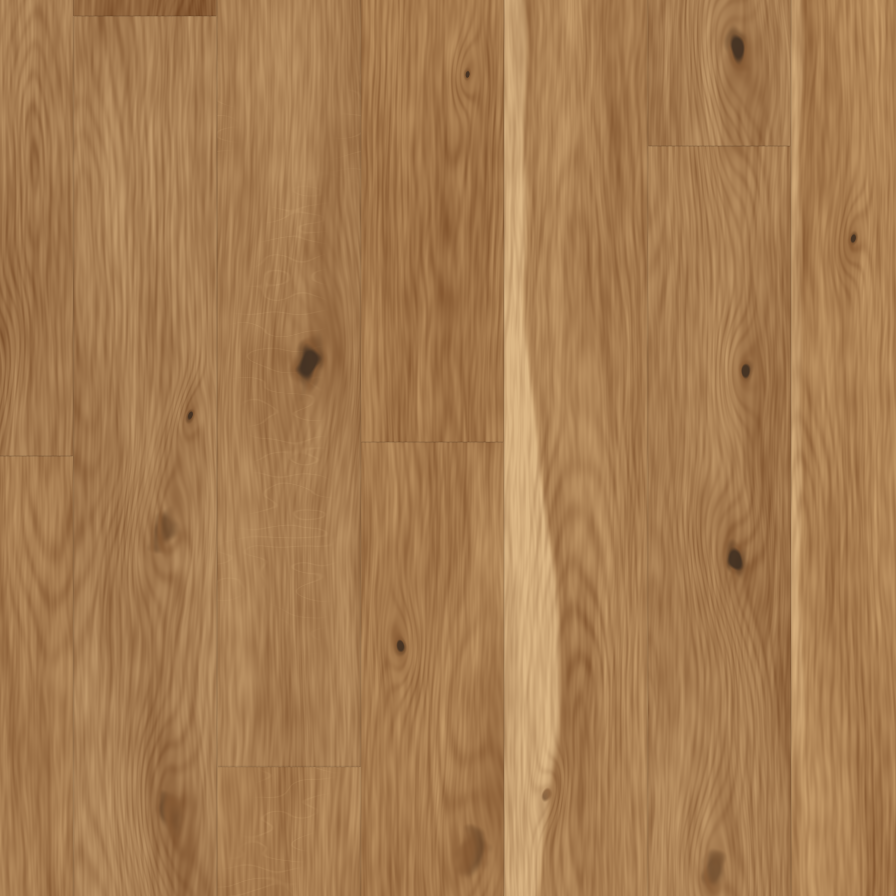
A WebGL 1 fragment shader for this texture:

```glsl
precision highp float;
uniform vec2 u_resolution;

const float PLANK = 0.1602;
const vec3 DARK_OAK = vec3(0.53, 0.36, 0.21);
const vec3 SAPWOOD = vec3(0.82, 0.67, 0.48);
const vec3 KNOT_BROWN = vec3(0.41, 0.27, 0.15);
const vec3 KNOT_CORE = vec3(0.24, 0.18, 0.13);

float hash(vec2 p) {
  return fract(sin(dot(p, vec2(127.1, 311.7))) * 43758.5);
}

float gradDot(vec2 cell, vec2 offset) {
  float a = 6.2832 * hash(cell);
  return dot(vec2(cos(a), sin(a)), offset);
}

// Gradient noise, roughly -0.7 to 0.7
float noise(vec2 p) {
  vec2 i = floor(p), f = p - i;
  vec2 s = f * f * f * (f * (f * 6.0 - 15.0) + 10.0);
  vec2 e = vec2(1.0, 0.0);
  return mix(mix(gradDot(i, f), gradDot(i + e.xy, f - e.xy), s.x),
             mix(gradDot(i + e.yx, f - e.yx), gradDot(i + e.xx, f - e.xx), s.x), s.y);
}

// Height of the end joint in each column; above 1 means none is visible
float jointHeight(float column) {
  return column < 0.5 ? 0.491 : column < 1.5 ? 0.982 : column < 2.5 ? 0.1445 :
         column < 3.5 ? 0.5065 : column > 4.5 && column < 5.5 ? 0.837 : 2.0;
}

void main() {
  vec2 uv = gl_FragCoord.xy / u_resolution;
  float pixel = 1.0 / min(u_resolution.x, u_resolution.y);

  // Plank layout, p is measured in plank widths
  float across = (uv.x - 0.082) / PLANK + 1.0;
  float column = floor(across);
  float joint = jointHeight(column);
  float upper = step(joint, uv.y);
  float seed = column + 10.0 * upper + 3.0;
  vec2 p = vec2(fract(across) - 0.5, uv.y / PLANK);
  vec2 shift = vec2(seed * 17.3, seed * 5.7);

  // Knots bend the fibres and leave brown rims and dark cores
  float swell = 0.0, rim = 0.0, core = 0.0, shade = 0.0, bend = 0.0;
  for (int i = 0; i < 4; i++) {
    vec2 id = vec2(seed, float(i) * 3.7 + 1.0);
    float present = step(hash(id + 0.3), 0.62);
    float size = mix(0.03, 0.13, pow(hash(id + 0.7), 2.0));
    vec2 d = p - vec2((hash(id) - 0.5) * 0.65, (float(i) + hash(id + 0.5)) * 1.56);
    d.x += d.y * (hash(id + 0.9) - 0.5) * 0.5;
    float dist = length(d * vec2(1.0, 0.6)) * (1.0 + 0.5 * noise(p * 9.0 + shift));
    vec2 reach = d * vec2(1.0, 0.42);
    float bump = present * exp(-dot(reach, reach) / (size * size * 7.0 + 0.004));
    swell += bump * (0.08 + 1.6 * size);
    bend += bump * d.x * 0.6;
    shade += present * exp(-length(d * vec2(1.0, 0.28)) / (size * 1.2));
    rim = max(rim, present * (1.0 - smoothstep(size * 0.45, size * 1.05, dist)));
    core = max(core, present * step(0.35, hash(id + 1.3)) * (1.0 - smoothstep(size * 0.35, size * 0.6, dist)));
  }

  // Growth rings: a tilted trunk sliced lengthwise
  float quarterSawn = step(1.5, column) * step(column, 2.5);
  float fibre = p.x - bend + 0.1 * noise(p * vec2(1.8, 0.35) + shift)
              + 0.02 * noise(p * vec2(7.0, 1.6) + shift);
  float pith = mix((hash(vec2(seed, 8.0)) - 0.5) * 1.1, 1.3, quarterSawn);
  float depth = 0.2 + 0.6 * noise(vec2(p.y * 0.24, 0.4) + shift) + 0.05 * noise(p * vec2(3.0, 1.0) + shift);
  float radius = length(vec2(fibre - pith, depth)) + swell;
  float ring = 0.5 + 0.5 * sin(radius * 125.0 + 2.5 * noise(p * vec2(6.0, 0.9) - shift));
  float ringStrength = (0.15 + 0.14 * noise(p * vec2(3.0, 0.7) - shift)) * mix(1.0, 0.4, quarterSawn);

  // Tone from plank, figure, rings and pores
  float tone = 0.45 + 0.2 * (hash(vec2(seed, 4.0)) - 0.5) - 0.04 * upper;
  tone -= 0.12 * step(0.5, column) * step(column, 1.5);
  tone += 0.28 * noise(p * vec2(2.0, 0.4) + shift.yx);
  tone += 0.22 * noise(vec2(fibre * 8.0, p.y * 0.6) + shift);
  tone -= ringStrength * (ring * ring - 0.37);
  tone += 0.2 * noise(vec2(fibre * 25.0, p.y * 1.4) + shift);
  tone += 0.23 * noise(vec2(fibre * 52.0, p.y * 4.0) - shift);
  tone -= 0.34 * min(shade, 1.0);

  // Pale flecks across the quarter-sawn grain
  float fleck = abs(noise(p * vec2(3.0, 8.0) + shift));
  float fleckArea = smoothstep(0.05, 0.3, noise(p * vec2(1.5, 0.8) - shift));
  tone += 0.09 * quarterSawn * fleckArea * (1.0 - smoothstep(0.0, 0.06, fleck));

  // Sapwood along the left edge of two boards
  float edge = p.x + 0.5 + 0.06 * noise(vec2(p.y * 1.1, seed)) + 0.012 * noise(p * vec2(9.0, 3.0));
  float wide = step(3.5, column) * step(column, 4.5);
  float rise = (uv.y - 0.25) / 0.25;
  float sapWidth = 0.14 + 0.25 * exp(-rise * rise);
  float sap = wide * (1.0 - smoothstep(sapWidth - 0.025, sapWidth + 0.025, edge));
  sap += 0.6 * step(5.5, column) * smoothstep(0.05, 0.35, uv.y) * (1.0 - smoothstep(0.05, 0.09, edge));
  tone += 0.52 * sap;
  tone -= 0.12 * wide * exp(-abs(edge - sapWidth - 0.06) * 16.0);

  vec3 color = mix(DARK_OAK, SAPWOOD, clamp(tone, -0.3, 1.15));
  color *= mix(vec3(1.0), vec3(1.01, 0.99, 0.95), hash(vec2(seed, 6.0)) * (1.0 - sap));
  color = mix(color, KNOT_BROWN * (0.9 + 0.35 * ring), 0.65 * rim);
  color = mix(color, KNOT_CORE, 0.85 * core);

  // Hairline seams
  float seam = min((0.5 - abs(p.x)) * PLANK, abs(uv.y - joint));
  color *= 1.0 - 0.09 * (1.0 - smoothstep(0.0003, 0.0005 + pixel, seam));
  gl_FragColor = vec4(color, 1.0);
}
```
